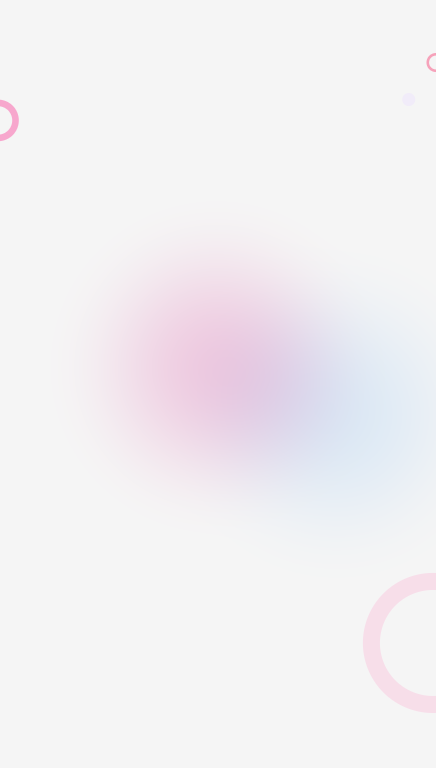
A Shadertoy shader for this background:

```glsl
// A pale backdrop with two soft overlapping glows, pink and blue, plus rings and a dot.
// Each glow absorbs light from the paper with a compact radial falloff;
// the rings and dot are antialiased distance fields. Unit length is the canvas height.

const vec3 PAPER = vec3(0.961);
const vec3 PINK_ABSORB = vec3(0.026, 0.168, 0.083);
const vec3 BLUE_ABSORB = vec3(0.100, 0.049, 0.002);
const vec3 ROSE = vec3(0.970, 0.655, 0.805);
const vec3 CORAL = vec3(0.965, 0.635, 0.730);
const vec3 BLUSH = vec3(0.969, 0.870, 0.915);
const vec3 LILAC = vec3(0.945, 0.925, 0.975);

// Bell-shaped falloff: 1 at the centre, 0 beyond the radius.
float glow(vec2 p, vec2 center, float radius) {
    vec2 d = (p - center) / radius;
    float k = max(1.0 - dot(d, d), 0.0);
    return k * k * k;
}

// Signed distance to a ring; a zero radius gives a solid disc.
float ringDistance(vec2 p, vec2 center, float radius, float halfWidth) {
    return abs(length(p - center) - radius) - halfWidth;
}

// Blends a shape over the base with an edge one pixel wide.
vec3 paint(vec3 base, vec3 color, float dist, float pixel) {
    return mix(base, color, clamp(0.5 - dist / pixel, 0.0, 1.0));
}

void mainImage(out vec4 fragColor, in vec2 fragCoord) {
    float pixel = 1.0 / iResolution.y;
    float right = iResolution.x * pixel;
    vec2 p = fragCoord * pixel;

    // Blurred glows
    vec3 color = PAPER;
    color -= PINK_ABSORB * glow(p, vec2(0.282, 0.522), 0.247);
    color -= BLUE_ABSORB * glow(p, vec2(0.438, 0.460), 0.250);

    // Rings cut by the canvas edges, and the small dot
    color = paint(color, ROSE, ringDistance(p, vec2(-0.0026, 0.8432), 0.0228, 0.0043), pixel);
    color = paint(color, CORAL, ringDistance(p, vec2(right, 0.9186), 0.0107, 0.0017), pixel);
    color = paint(color, BLUSH, ringDistance(p, vec2(right - 0.004, 0.1628), 0.0801, 0.0111), pixel);
    color = paint(color, LILAC, ringDistance(p, vec2(right - 0.0355, 0.8704), 0.0, 0.0085), pixel);

    fragColor = vec4(color, 1.0);
}
```
